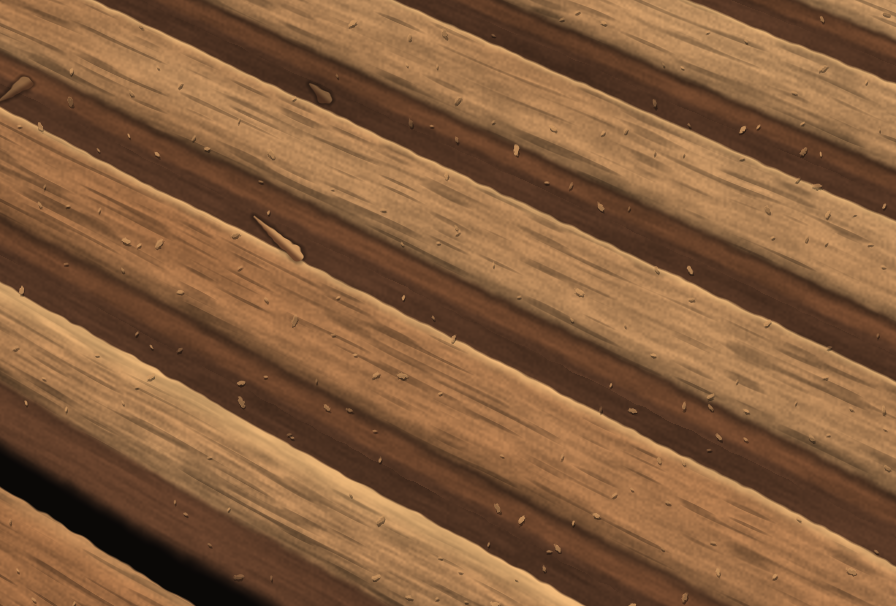
Reproduce this texture procedurally as a WebGL 2 fragment shader.

```glsl
#version 300 es
precision highp float;
uniform vec2 u_resolution;
out vec4 outColor;

// Perspective of the slats: slope, convergence and spacing growth
const float SLOPE = 0.484;
const float CONVERGE = 0.2112;
const float HORIZON = 1.12;
const float FIRST_EDGE = 1.0716;
const float GROWTH = 0.1467;
// Cross section, as fractions of one repeat
const float TOP_END = 0.625;
const float NARROW_TOP_END = 0.50;
const float SIDE_END = 0.82;
const float SEAM = 0.15;
const float NARROW_SLAT = 2.0;
// Surface
const float GRAIN_DEPTH = 0.34;
const float PORE_DEPTH = 0.24;
const float CHIP_CHANCE = 0.24;
const vec3 WOOD_MID = vec3(0.59, 0.41, 0.26);
const vec3 WOOD_LIGHT = vec3(0.73, 0.55, 0.37);
const vec3 WOOD_RED = vec3(0.60, 0.38, 0.23);
const vec3 RIM = vec3(0.91, 0.71, 0.47);
const vec3 SIDE = vec3(0.41, 0.26, 0.165);
const vec3 GROOVE = vec3(0.31, 0.20, 0.135);
const vec3 EDGE_SHADE = vec3(0.25, 0.165, 0.11);
const vec3 GAP = vec3(0.04, 0.03, 0.025);
const vec3 CHIP = vec3(0.80, 0.59, 0.38);
// Large shavings as segments: start, end
const vec4 SHAVINGS[3] = vec4[3](
  vec4(0.284, 0.242, 0.331, 0.284),
  vec4(0.000, 0.112, 0.028, 0.094),
  vec4(0.346, 0.094, 0.362, 0.108));

float hash(vec2 p) {
  vec3 q = fract(vec3(p.xyx) * 0.1031);
  q += dot(q, q.yzx + 33.33);
  return fract((q.x + q.y) * q.z);
}

float noise(vec2 p) {
  vec2 i = floor(p), f = fract(p);
  f = f * f * (3.0 - 2.0 * f);
  return mix(mix(hash(i), hash(i + vec2(1, 0)), f.x),
             mix(hash(i + vec2(0, 1)), hash(i + vec2(1, 1)), f.x), f.y);
}

// Small crumbs on a jittered grid, each with a shadow below it
vec3 addChips(vec3 color, vec2 p, float px) {
  for (int layer = 0; layer < 2; layer++) {
    float scale = 17.0 + 15.0 * float(layer);
    vec2 cell = floor(p * scale) + 71.0 * float(layer + 1);
    float present = step(hash(cell), CHIP_CHANCE);
    vec2 center = 0.3 + 0.4 * vec2(hash(cell + 5.3), hash(cell + 9.7));
    vec2 d = (fract(p * scale) - center) / scale;
    float angle = 6.2832 * hash(cell + 3.1);
    mat2 turn = mat2(cos(angle), sin(angle), -sin(angle), cos(angle));
    float radius = mix(0.0016, 0.0044, pow(hash(cell + 7.9), 2.0));
    radius *= 0.7 + 0.6 * noise(d * 500.0 + cell);
    vec2 stretch = vec2(0.75, 1.5);
    float body = length(turn * d * stretch) - radius;
    float shadow = length(turn * (d - vec2(0.0007, 0.0024)) * stretch) - radius;
    color *= 1.0 - 0.4 * present * smoothstep(px, -px, shadow);
    vec3 tone = mix(color, CHIP, 0.3 + 0.6 * hash(cell + 2.2));
    color = mix(color, tone, present * smoothstep(px, -px, body));
  }
  return color;
}

// Tapered curls of wood lying in the grooves
vec3 addShavings(vec3 color, vec2 p, float px) {
  for (int i = 0; i < 3; i++) {
    vec2 a = SHAVINGS[i].xy, ab = SHAVINGS[i].zw - a;
    float t = clamp(dot(p - a, ab) / dot(ab, ab), 0.0, 1.0);
    float width = mix(0.001, 0.0075, t) * (0.7 + 0.6 * noise(p * 160.0));
    float d = length(p - a - ab * t) - width;
    float side = (ab.x * (p.y - a.y) - ab.y * (p.x - a.x)) / length(ab);
    color *= 1.0 - 0.35 * smoothstep(0.006, 0.0, d);
    vec3 curl = mix(CHIP, SIDE, smoothstep(-0.003, 0.004, side));
    curl = mix(curl, color, i == 0 ? 0.0 : 0.5);
    color = mix(color, curl, smoothstep(px, -px, d));
  }
  return color;
}

void main() {
  vec2 p = vec2(gl_FragCoord.x, u_resolution.y - gl_FragCoord.y) / u_resolution.x;
  float px = 1.0 / u_resolution.x;

  // Slat coordinate: whole numbers fall on the lit edges
  float across = (p.y - SLOPE * p.x) / (1.0 + CONVERGE * p.x);
  float s = log((across + HORIZON) / FIRST_EDGE) / GROWTH;
  s += 0.022 * (noise(p * 6.0) - 0.5) + 0.016 * (noise(p * 75.0) - 0.5);
  float aa = 1.5 * px / (GROWTH * (across + HORIZON));
  float id = floor(s + SEAM);
  float f = s - id;
  float narrow = 1.0 - step(0.5, abs(id - NARROW_SLAT));
  float topEnd = mix(TOP_END, NARROW_TOP_END, narrow);

  // Grain runs along each slat
  float v = across + 0.02 * p.x + 0.006 * noise(p * 9.0) + 3.7 * id;
  float grain = 0.5 * noise(vec2(p.x * 13.0, v * 130.0))
              + 0.5 * noise(vec2(p.x * 34.0, v * 270.0)) - 0.5;
  float pores = smoothstep(0.62, 0.9, noise(vec2(p.x * 18.0 + 40.0, v * 210.0)));
  float patches = noise(vec2(p.x * 5.0, v * 16.0));
  float speckle = noise(p * 330.0) - 0.5;

  // Top face with its lit upper edge and rounded lower edge
  float pale = 0.15 + 0.6 * patches + 0.25 * p.x - 0.12 * id * (1.0 - narrow);
  vec3 top = mix(WOOD_MID, WOOD_LIGHT, clamp(pale, 0.0, 1.0));
  top = mix(top, WOOD_RED, 0.4 * smoothstep(0.0, 1.0, id) * (1.0 - narrow));
  top *= 1.0 + GRAIN_DEPTH * (1.0 + 0.7 * narrow) * grain + 0.12 * speckle;
  top *= 1.0 - PORE_DEPTH * pores;
  float rimWidth = 0.03 + 0.012 * max(id, 0.0) + 0.06 * narrow;
  float rim = exp(-pow(max(f, 0.0) / rimWidth, 2.0));
  top = mix(top, RIM * (1.0 + 0.25 * grain), rim * (id > 2.5 ? 0.35 : 0.8));
  top *= 1.0 - 0.28 * smoothstep(topEnd - 0.14, topEnd, f);

  // Side face, groove floor and the open gap
  float streaks = 1.0 + 0.3 * grain + 0.1 * speckle + 0.2 * (patches - 0.5);
  vec3 lower = mix(EDGE_SHADE, SIDE, smoothstep(topEnd + 0.01, topEnd + 0.09, f));
  lower = mix(lower, GROOVE * 1.1, 0.75 * narrow);
  float onFloor = max(smoothstep(SIDE_END - 0.05, SIDE_END, f), 1.0 - step(0.0, f));
  lower = mix(lower, GROOVE, onFloor) * streaks;
  float gap = smoothstep(NARROW_SLAT + 0.74, NARROW_SLAT + 0.86, s)
            * step(s, NARROW_SLAT + 1.1);
  lower = mix(lower, GAP, gap);

  float onTop = smoothstep(-aa, aa, f)
              * (1.0 - smoothstep(topEnd - 0.01 - aa, topEnd + 0.025 + aa, f));
  vec3 color = mix(lower, top, onTop);
  color = mix(addChips(color, p, px), color, gap);
  color = addShavings(color, p, px);
  outColor = vec4(clamp(color, 0.0, 1.0), 1.0);
}
```
